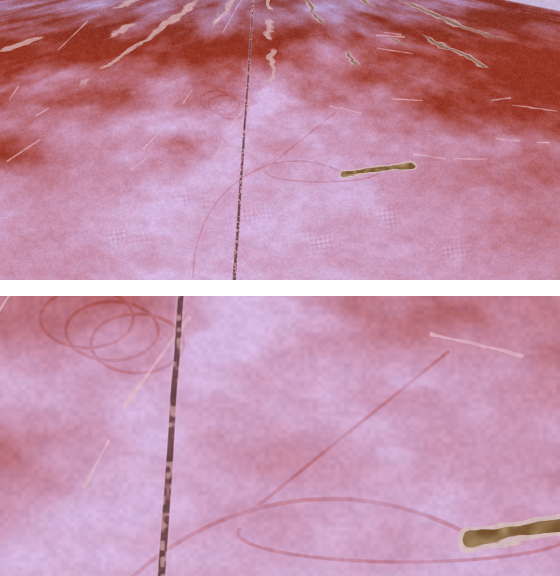
Top: the whole. Bottom: its middle third, enlarged.
Give the GLSL for this texture, as a WebGL 2 fragment shader.

```glsl
#version 300 es
precision highp float;
// A worn red floor seen in perspective, dusted with pale lavender film.
// A tone field built from noise picks the paint colour; cracks, scratches,
// tyre arcs, tread prints and a long joint are layered on as soft strokes.
uniform vec2 u_resolution;
out vec4 fragColor;

const vec3 PAINT[6] = vec3[6](
  vec3(.84, .71, .87), vec3(.80, .60, .73), vec3(.76, .51, .60),
  vec3(.71, .41, .45), vec3(.66, .31, .29), vec3(.59, .21, .15));

float hash(vec2 p) {
  vec3 q = fract(p.xyx * vec3(.1031, .1030, .0973));
  q += dot(q, q.yzx + 33.33);
  return fract((q.x + q.y) * q.z);
}

float noise(vec2 p) {
  vec2 i = floor(p), f = fract(p);
  f = f * f * (3. - 2. * f);
  return mix(mix(hash(i), hash(i + vec2(1, 0)), f.x),
             mix(hash(i + vec2(0, 1)), hash(i + 1.), f.x), f.y);
}

float fbm(vec2 p) {
  float sum = 0., amp = .5;
  for (int i = 0; i < 5; i++) {
    sum += amp * noise(p);
    p = mat2(1.6, 1.2, -1.2, 1.6) * p + 17.3;
    amp *= .5;
  }
  return sum;
}

float stroke(float dist, float halfWidth) {
  float px = 1. / u_resolution.y;
  return 1. - smoothstep(halfWidth - px, halfWidth + px, dist);
}

float segment(vec2 p, vec2 a, vec2 b) {
  vec2 v = b - a;
  return length(p - a - v * clamp(dot(p - a, v) / dot(v, v), 0., 1.));
}

float ellipse(vec2 p, vec2 r) {
  float k = length(p / r);
  return abs(k * (k - 1.)) / max(length(p / (r * r)), .001);
}

float blob(vec2 p, vec2 center, vec2 size) {
  vec2 q = (p - center) / size;
  return exp(-dot(q, q));
}

void main() {
  vec2 p = gl_FragCoord.xy / u_resolution * vec2(2, 1);
  float depth = 1.18 - p.y;                        // distance below horizon
  vec2 ray = vec2((p.x - .95) / depth, log(depth));

  // Paint tone: 0 is pale film, 1 is bare red
  float tone = .1 + .45 * smoothstep(.32, .8, p.y)
    + .28 * smoothstep(1.05, 1.9, p.x) + .12 * smoothstep(.6, 0., p.x)
    + .42 * blob(vec2(0, p.y), vec2(0, .83), vec2(1, .075)) * smoothstep(1.6, .7, p.x)
    + .45 * blob(p, vec2(.03, .45), vec2(.16, .08))
    + .32 * blob(p, vec2(1.85, .66), vec2(.35, .2))
    - .17 * blob(p, vec2(1.1, .62), vec2(.35, .14))
    - .12 * smoothstep(.88, 1., p.y);
  float rough = .35 + .65 * smoothstep(.25, .6, p.y);
  tone += rough * 1.1 * (fbm(ray * vec2(3, 5) + 4.) - .48);
  tone += rough * .7 * (fbm(p * vec2(5, 11) + 9.) - .48);
  tone += .22 * (fbm(p * vec2(22, 34)) - .48);

  // Tread prints: faint dotted patches near the viewer
  for (int i = 0; i < 6; i++) {
    float k = float(i);
    vec2 c = vec2(.45 + .23 * k, .07 + .25 * hash(vec2(k, 3.)));
    vec2 g = mat2(.8, .6, -.6, .8) * p * 260.;
    tone += .15 * blob(p, c, vec2(.07, .035)) * sin(g.x) * sin(g.y)
          * smoothstep(.3, .6, noise(p * 30.));
  }

  // Tyre arcs and loops
  float arc = stroke(ellipse(p - vec2(1.06, .02), vec2(.37, .405)), .0025) * step(p.x, 1.22);
  arc = max(arc, stroke(ellipse(p - vec2(1.15, .385), vec2(.2, .035)), .002) * step(p.y, .39));
  arc = max(arc, stroke(segment(p, vec2(.965, .41), vec2(1.2, .6)), .002));
  for (int i = 0; i < 3; i++) {
    vec2 c = vec2(.77 + .03 * float(i), .64 - .015 * float(i));
    arc = max(arc, .8 * stroke(ellipse(p - c, vec2(.055, .035)), .002));
  }
  tone += .2 * arc * (.5 + noise(p * 25.));

  float level = clamp(tone, 0., 1.) * 5.;
  int index = min(int(level), 4);
  vec3 color = mix(PAINT[index], PAINT[index + 1], level - float(index));
  color = mix(color, color * vec3(.87, .9, .94), smoothstep(.78, 1., p.y));

  // Cracks running away from the vanishing point, pale rims and olive cores
  float wobble = .03 * (fbm(p * vec2(9, 24)) - .5);
  for (int i = 0; i < 9; i++) {
    float k = float(i), r = hash(vec2(k, 7.));
    float slope = -2.7 + .64 * k + .3 * r;
    float dist = abs(p.x - .95 - slope * depth + wobble * 2.) / sqrt(1. + slope * slope);
    float reach = 1. - smoothstep(-.03, .03, depth - .27 - .25 * hash(vec2(k, 11.)));
    float broken = smoothstep(.36, .58, noise(vec2(p.y * 19. + k * 5., k)));
    float width = .009 * broken * (.4 + noise(p * 50.));
    color = mix(color, vec3(.83, .69, .70), .8 * reach * broken * stroke(dist, width));
    color = mix(color, vec3(.47, .36, .27), .75 * reach * broken * step(4.5, k)
      * stroke(dist, width * .45));
  }

  // Open chip in the middle ground
  vec2 chip = p + vec2(0, wobble * 1.2);
  float gap = segment(chip, vec2(1.23, .38), vec2(1.47, .41));
  float chipWidth = .007 + .011 * noise(p * vec2(32, 20));
  color = mix(color, vec3(.83, .74, .73), .85 * stroke(gap, chipWidth + .004));
  color = mix(color, mix(vec3(.44, .30, .17), vec3(.68, .57, .42), noise(p * 75.)),
    stroke(gap + .003, chipWidth));

  // Short pale scratches, flatter toward the right
  for (int i = 0; i < 22; i++) {
    float k = float(i);
    vec2 a = vec2(2. * hash(vec2(k, 21.)), .36 + .62 * hash(vec2(k, 35.)));
    float angle = a.x < .9 ? .5 + .6 * hash(vec2(k, 5.)) : -.25 + .4 * hash(vec2(k, 6.));
    vec2 b = a + (.04 + .13 * hash(vec2(k, 9.))) * vec2(cos(angle), sin(angle));
    float d = segment(p + wobble * .3, a, b);
    color = mix(color, vec3(.88, .72, .77), .75 * stroke(d, .0025 * noise(p * 40.) + .0006));
  }

  // Expansion joint, wider and grittier near the viewer
  float joint = abs(p.x - mix(.836, .905, p.y) + .002 * (noise(p * 20.) - .5));
  float jointWidth = mix(.0055, .0018, p.y);
  color = mix(color, vec3(.86, .70, .78), .35 * stroke(joint, jointWidth + .003));
  color = mix(color, mix(vec3(.36, .21, .22), vec3(.70, .52, .52),
    smoothstep(.45, .8, noise(p * 150.))), .85 * stroke(joint, jointWidth));

  // Pale wall in the far corner, then fine surface grain
  float wall = p.y - 1. + .2 * (p.x - 1.8);
  color = mix(color, vec3(.78, .71, .84), stroke(-wall, 0.) * step(1.75, p.x));
  color += .05 * (noise(p * 190.) - .5) + .05 * (fbm(p * 55.) - .48);
  fragColor = vec4(clamp(color, 0., 1.), 1);
}
```
